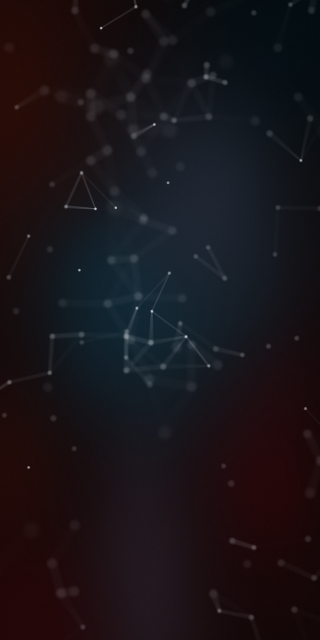
Give the GLSL for this background, as a WebGL 2 fragment shader.

```glsl
#version 300 es
precision highp float;
// Dark red and blue haze crossed by a faint web of linked points.
// Soft elliptical glows tint the haze; jittered grids at three scales give
// the points and links, each blurred and dimmed by its distance from focus.

uniform vec2 u_resolution;
out vec4 fragColor;

// Haze colours
const vec3 WARM_BLACK = vec3(0.070, 0.027, 0.028);
const vec3 RUST       = vec3(0.160, 0.045, 0.026);
const vec3 CRIMSON    = vec3(0.160, 0.024, 0.032);
const vec3 NIGHT      = vec3(0.010, 0.050, 0.068);
const vec3 TEAL       = vec3(0.050, 0.155, 0.205);
const vec3 SLATE      = vec3(0.130, 0.160, 0.210);
const vec3 MAUVE      = vec3(0.138, 0.100, 0.130);
const vec3 WEB_TINT   = vec3(0.840, 0.850, 0.880);

// Web, with lengths in canvas widths
const float LINK_REACH    = 1.70;    // longest link, in grid cells
const float LINK_CHANCE   = 0.78;
const float LINK_LIGHT    = 0.40;
const float NODE_LIGHT    = 0.75;
const float CLUSTER_SHARE = 0.34;    // chance of a point in a cluster off the spine
const float SPINE_SHARE   = 0.48;    // added chance on the spine
const float SHARP_RADIUS  = 0.0040;
const float SOFT_RADIUS   = 0.0240;
const float SHARP_WIDTH   = 0.0012;
const float SOFT_WIDTH    = 0.0220;
const float GRAIN         = 0.006;

float hash(vec2 p) {
    return fract(sin(dot(p, vec2(127.1, 311.7))) * 43758.5453);
}

float valueNoise(vec2 p) {
    vec2 i = floor(p), f = fract(p);
    f = f * f * (3.0 - 2.0 * f);
    return mix(mix(hash(i), hash(i + vec2(1, 0)), f.x),
               mix(hash(i + vec2(0, 1)), hash(i + vec2(1, 1)), f.x), f.y);
}

// Tints the haze with a soft ellipse
vec3 glow(vec3 base, vec3 tint, vec2 p, vec2 center, vec2 radius, float amount) {
    vec2 q = (p - center) / radius;
    return mix(base, tint, amount * exp(-dot(q, q)));
}

vec3 haze(vec2 p) {
    p += 0.07 * (vec2(valueNoise(p * 3.5), valueNoise(p * 3.5 + 19.0)) - 0.5);
    vec3 c = WARM_BLACK;
    c = glow(c, RUST,    p, vec2(0.02, 1.68), vec2(0.34, 0.50), 1.00);
    c = glow(c, RUST,    p, vec2(0.00, 0.55), vec2(0.20, 0.28), 0.70);
    c = glow(c, CRIMSON, p, vec2(0.08, 0.03), vec2(0.34, 0.34), 0.80);
    c = glow(c, CRIMSON, p, vec2(0.82, 0.55), vec2(0.20, 0.36), 0.90);
    c = glow(c, MAUVE,   p, vec2(0.46, 0.22), vec2(0.19, 0.60), 0.90);
    c = glow(c, NIGHT,   p, vec2(0.90, 1.92), vec2(0.44, 0.60), 1.00);
    c = glow(c, TEAL,    p, vec2(0.46, 1.06), vec2(0.33, 0.37), 1.00);
    c = glow(c, SLATE,   p, vec2(0.62, 1.36), vec2(0.27, 0.38), 0.85);
    return c;
}

// Chance that a point exists: clustered, and higher along a wavering spine
float density(vec2 p, float seed) {
    float off = (p.x - 0.44 - 0.07 * sin(3.0 * p.y + 1.0)) / 0.18;
    float span = smoothstep(0.5, 0.8, p.y) * (1.0 - smoothstep(1.65, 1.85, p.y));
    float cluster = smoothstep(0.38, 0.65, valueNoise(p * 4.5 + seed));
    return 0.04 + CLUSTER_SHARE * cluster + SPINE_SHARE * exp(-off * off) * span;
}

// Point of a cell: xy = place, z = blur from 0 to 1, negative if absent
vec3 node(vec2 cell, float scale, vec2 blurRange, float seed) {
    vec2 id = cell + seed;
    vec2 place = (cell + 0.12 + 0.76 * vec2(hash(id), hash(id + 41.3))) / scale;
    if (hash(id + 73.7) > density(place, seed)) return vec3(place, -1.0);
    float depth = smoothstep(0.25, 0.8, valueNoise(id * 0.6));
    return vec3(place, mix(blurRange.x, blurRange.y, depth));
}

// Smooth-edged stroke at distance d
float stroke(float d, float radius, float pixel) {
    return 1.0 - smoothstep(0.3 * radius, radius + 0.7 * pixel, d);
}

float dimming(float blur) {
    return 1.0 / (1.0 + 10.0 * blur);
}

float link(vec2 p, vec3 a, vec3 b, float scale, float pixel) {
    vec2 ab = b.xy - a.xy;
    float t = clamp(dot(p - a.xy, ab) / dot(ab, ab), 0.0, 1.0);
    float blur = mix(a.z, b.z, t);
    float fade = 1.0 - smoothstep(0.5, LINK_REACH, length(ab) * scale);
    float d = length(p - a.xy - ab * t);
    float width = mix(SHARP_WIDTH, SOFT_WIDTH, blur);
    return LINK_LIGHT * fade * dimming(0.7 * blur) * stroke(d, width, pixel);
}

// One grid of points, each linked to its forward neighbours
float web(vec2 p, float scale, vec2 blurRange, float seed, float pixel) {
    vec2 home = floor(p * scale);
    float light = 0.0;
    for (int k = 0; k < 9; k++) {
        vec2 cell = home + vec2(k % 3 - 1, k / 3 - 1);
        vec3 a = node(cell, scale, blurRange, seed);
        if (a.z < 0.0) continue;
        float radius = mix(SHARP_RADIUS, SOFT_RADIUS, a.z);
        light += NODE_LIGHT * dimming(a.z) * stroke(length(p - a.xy), radius, pixel);
        for (int n = 0; n < 4; n++) {
            vec2 stepTo = n == 0 ? vec2(1, 0) : vec2(n - 2, 1);
            vec3 b = node(cell + stepTo, scale, blurRange, seed);
            if (b.z < 0.0 || hash(cell * 1.7 + stepTo * 5.3 + seed) > LINK_CHANCE) continue;
            light += link(p, a, b, scale, pixel);
        }
    }
    return light;
}

void main() {
    float pixel = 1.0 / u_resolution.x;
    vec2 p = gl_FragCoord.xy * pixel;
    float light = web(p, 9.0, vec2(0.0, 0.45), 11.0, pixel)
                + 0.8 * web(p, 9.5, vec2(0.25, 0.90), 57.0, pixel)
                + 0.75 * web(p, 8.0, vec2(0.7, 1.5), 93.0, pixel);
    vec3 color = mix(haze(p), WEB_TINT, min(light, 0.85));
    color += GRAIN * (hash(floor(p * 256.0)) - 0.5);
    fragColor = vec4(color, 1.0);
}
```
